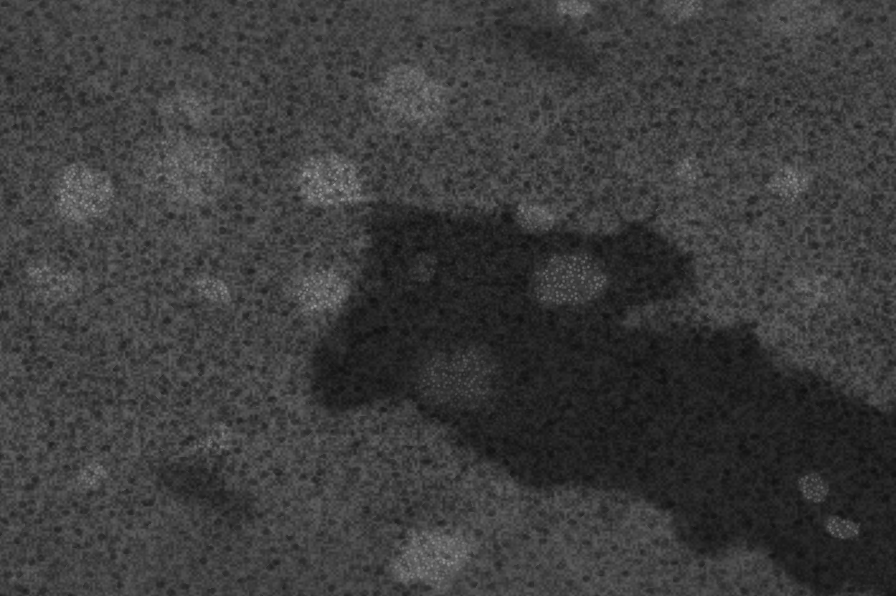
Give the GLSL for this texture, as a Shadertoy shader.

```glsl
// Weathered grey stone with a ragged dark damp stain and pale lichen patches.
#define STONE_TONE 0.268
#define STAIN_DEPTH 0.50
#define STAIN_RAGGED 0.11
#define GRAIN_FINE 0.52
#define GRAIN_COARSE 0.36
#define MOTTLE 0.30
#define PIT_DEPTH 0.32
#define LICHEN_CELL 0.15
#define LICHEN_CHANCE 0.52
#define LICHEN_LIGHT 0.11
#define FLECK_LIGHT 0.20

vec2 hash2(vec2 cell) {
    vec3 q = fract(cell.xyx * vec3(0.1031, 0.1030, 0.0973));
    q += dot(q, q.yzx + 33.33);
    return fract((q.xx + q.yz) * q.zy);
}

float smoothNoise(vec2 p) {
    vec2 cell = floor(p), f = fract(p);
    f = f * f * (3.0 - 2.0 * f);
    float low = mix(hash2(cell).x, hash2(cell + vec2(1, 0)).x, f.x);
    float high = mix(hash2(cell + vec2(0, 1)).x, hash2(cell + vec2(1, 1)).x, f.x);
    return mix(low, high, f.y);
}

// Layered noise centred on zero
float layers(vec2 p) {
    float sum = 0.0, weight = 0.5;
    for (int i = 0; i < 5; i++) {
        sum += weight * (smoothNoise(p) - 0.5);
        p = mat2(1.6, 1.2, -1.2, 1.6) * p + 7.3;
        weight *= 0.55;
    }
    return sum;
}

// Cellular noise: distance to the nearest point, and its random value
vec2 cellular(vec2 p) {
    vec2 cell = floor(p), nearest = vec2(9.0, 0.0);
    for (int y = -1; y <= 1; y++)
    for (int x = -1; x <= 1; x++) {
        vec2 id = cell + vec2(x, y);
        float d = length(id + hash2(id) - p);
        if (d < nearest.x) nearest = vec2(d, hash2(id + 57.0).y);
    }
    return nearest;
}

// Scattered flattened blots with random size and strength
float lichen(vec2 p) {
    p /= LICHEN_CELL * vec2(1.4, 1.0);
    vec2 cell = floor(p);
    float cover = 0.0;
    for (int y = -1; y <= 1; y++)
    for (int x = -1; x <= 1; x++) {
        vec2 id = cell + vec2(x, y);
        vec2 kind = hash2(id + 19.0), look = hash2(id + 83.0);
        float radius = 0.13 + 0.30 * look.x * look.x;
        float d = length(id + 0.2 + 0.6 * hash2(id) - p) / radius;
        float blot = smoothstep(1.25, 0.65, d) * mix(0.35, 1.0, look.y);
        cover = max(cover, blot * step(kind.x, LICHEN_CHANCE));
    }
    return cover;
}

float capsule(vec2 p, vec2 a, vec2 b, float radius) {
    vec2 axis = b - a;
    float t = clamp(dot(p - a, axis) / dot(axis, axis), 0.0, 1.0);
    return length(p - a - axis * t) - radius;
}

float blend(float a, float b) {
    float h = max(0.08 - abs(a - b), 0.0) / 0.08;
    return min(a, b) - 0.02 * h * h;
}

// Broad stain running to the lower right, with a shoulder and a left lobe
float stain(vec2 p) {
    float body = capsule(p, vec2(0.80, 0.43), vec2(1.60, 0.10), 0.165);
    float shoulder = capsule(p, vec2(0.70, 0.59), vec2(1.06, 0.55), 0.065);
    float lobe = capsule(p, vec2(0.60, 0.36), vec2(0.72, 0.42), 0.065);
    float d = blend(blend(body, shoulder), lobe);
    d += STAIN_RAGGED * layers(p * 11.0);
    float main = smoothstep(0.022, -0.022, d);
    // Two fainter, smaller marks
    float upper = capsule(p, vec2(0.87, 0.94), vec2(0.96, 0.91), 0.035);
    float lower = capsule(p, vec2(0.30, 0.19), vec2(0.39, 0.16), 0.025);
    float faint = min(upper, lower) + 0.10 * layers(p * 16.0);
    return max(main, 0.55 * smoothstep(0.025, -0.02, faint));
}

void mainImage(out vec4 fragColor, in vec2 fragCoord) {
    vec2 p = fragCoord / iResolution.y;
    float focus = 1.0 - 0.35 * smoothstep(0.25, 0.55, abs(p.y - 0.5));

    // Stone grain and mottling
    float grain = GRAIN_FINE * (smoothNoise(p * 235.0) - 0.5)
                + GRAIN_COARSE * (smoothNoise(p * 105.0 + 31.0) - 0.5);
    float tone = STONE_TONE * (1.0 + grain * focus + MOTTLE * layers(p * 6.0));

    // Small dark pits
    vec2 pit = cellular(p * vec2(48.0, 60.0));
    float pitMask = smoothstep(0.5, 0.15, pit.x) * smoothstep(0.45, 0.9, pit.y);
    tone *= 1.0 - PIT_DEPTH * pitMask;

    // Damp stain
    tone *= 1.0 - STAIN_DEPTH * stain(p);

    // Lichen with bright flecks, plus sparse flecks on the bare stone
    vec2 warp = vec2(layers(p * 24.0), layers(p * 24.0 + 40.0));
    float cover = lichen(p + 0.045 * warp);
    vec2 dot2 = cellular(p * 150.0);
    float fleck = smoothstep(0.6, 0.1, dot2.x) * dot2.y * focus;
    float bare = 0.25 * smoothstep(-0.05, 0.25, layers(p * 5.0 + 90.0));
    tone += cover * LICHEN_LIGHT + max(cover, bare) * FLECK_LIGHT * fleck;

    fragColor = vec4(vec3(clamp(tone, 0.0, 1.0)), 1.0);
}
```
